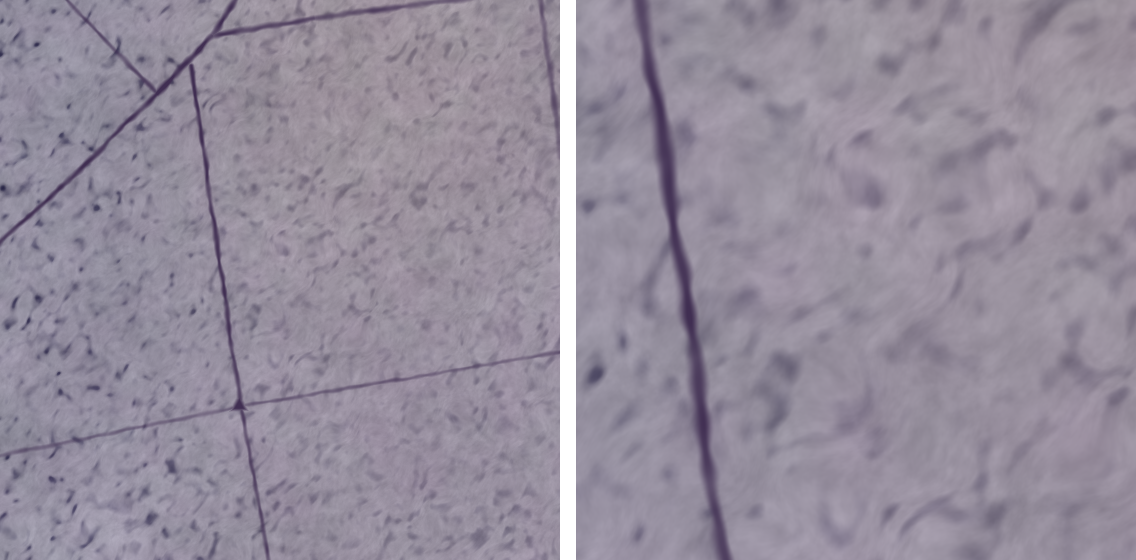
Left: the whole. Right: its middle third, enlarged.
A three.js fragment shader for this texture:

```glsl
// Weathered lilac-grey stone paving with mottled grain, soft pits and thin ragged purple joints.
varying vec2 vUv;

float hash(vec2 p) {
  vec3 q = fract(p.xyx * 0.1031);
  q += dot(q, q.yzx + 33.33);
  return fract((q.x + q.y) * q.z);
}

float noise(vec2 p) {
  vec2 cell = floor(p), f = fract(p);
  f = f * f * (3.0 - 2.0 * f);
  return mix(mix(hash(cell), hash(cell + vec2(1.0, 0.0)), f.x),
             mix(hash(cell + vec2(0.0, 1.0)), hash(cell + 1.0), f.x), f.y);
}

// Centred layered noise, roughly -0.5 to 0.5
float fbm(vec2 p) {
  float sum = 0.0, gain = 0.5;
  for (int i = 0; i < 4; i++) {
    sum += gain * (noise(p) - 0.5);
    p = mat2(1.6, 1.2, -1.2, 1.6) * p + 17.3;
    gain *= 0.6;
  }
  return sum;
}

// Soft-edged crack from a to b; faint cracks break up more
float joint(vec2 p, vec2 a, vec2 b, float width, float depth) {
  vec2 ab = b - a;
  float t = clamp(dot(p - a, ab) / dot(ab, ab), 0.0, 1.0);
  float d = length(p - a - ab * t);
  float w = width * (0.65 + 0.7 * noise(p * 75.0));
  float core = 1.0 - smoothstep(0.1 * w, 1.6 * w, d);
  float wear = mix(0.45, 0.85, depth) + 0.5 * (noise(p * 48.0 + 9.0) - 0.35);
  float halo = 0.14 * exp(-d / (1.6 * width)) * noise(p * 60.0 + 33.0);
  return depth * (core * wear + halo);
}

float joints(vec2 p) {
  p += 0.003 * vec2(noise(p * 40.0) - 0.5, noise(p * 40.0 + 40.0) - 0.5);
  vec2 fork = vec2(0.378, 0.935), bend = vec2(0.28, 0.833);
  vec2 corner = vec2(0.43, 0.274);
  // Curved diagonal and its branches
  float j = joint(p, vec2(0.427, 1.01), fork, 0.0052, 0.9);
  j = max(j, joint(p, fork, bend, 0.0053, 1.0));
  j = max(j, joint(p, bend, vec2(0.13, 0.684), 0.0046, 0.92));
  j = max(j, joint(p, vec2(0.13, 0.684), vec2(-0.01, 0.56), 0.0046, 0.9));
  j = max(j, joint(p, vec2(0.11, 1.01), bend, 0.0038, 0.75));
  j = max(j, joint(p, fork, vec2(0.56, 0.967), 0.005, 0.85));
  j = max(j, joint(p, vec2(0.56, 0.967), vec2(0.87, 1.008), 0.005, 0.72));
  // Upright joint, cross joint and right-hand edge
  j = max(j, joint(p, vec2(0.341, 0.883), corner, 0.0042, 0.92));
  j = max(j, joint(p, corner, vec2(0.482, -0.01), 0.0037, 0.75));
  j = max(j, joint(p, vec2(-0.01, 0.184), corner, 0.0036, 0.56));
  j = max(j, joint(p, corner, vec2(1.01, 0.373), 0.0034, 0.58));
  j = max(j, joint(p, vec2(0.964, 1.01), vec2(1.002, 0.72), 0.0055, 0.62));
  // Chipped corner where the joints meet
  vec2 c = p - corner + vec2(0.003, 0.0);
  float chip = max(abs(c.x) * 0.9 + c.y * 0.5, -c.y * 1.3);
  return max(j, 1.0 - smoothstep(0.004, 0.014, chip));
}

void main() {
  vec2 p = vUv;
  float leftSide = 1.0 - smoothstep(0.1, 0.65, p.x);

  // Rising grain, warped so that its direction wanders
  vec2 along = vec2(0.6, 0.8);
  vec2 warped = p + 0.02 * vec2(noise(p * 26.0), noise(p * 26.0 + 70.0));
  vec2 q = vec2(dot(warped, along) * 0.6, dot(warped, vec2(-along.y, along.x)));
  float streaks = fbm(q * 105.0 + 50.0);
  float mottle = fbm(p * 55.0 + 120.0);
  float blotches = fbm(p * 17.0 + 260.0);
  float clouds = fbm(p * 5.0 + 31.0);
  float fine = noise(q * 250.0 + 300.0) - 0.5;
  float tone = 0.085 * streaks + 0.07 * mottle + 0.05 * blotches + 0.075 * clouds + 0.022 * fine;

  // Crowded shallow dents, with a few deeper pits on the left
  float patches = smoothstep(0.3, 0.75, noise(p * 11.0 + 5.0));
  float dentNoise = 0.6 * noise(q * 100.0 + 210.0) + 0.4 * noise(p * 75.0 + 400.0);
  float dents = smoothstep(0.48, 0.92, dentNoise) * (0.55 + 0.5 * patches + 0.25 * leftSide);
  float pits = smoothstep(0.73, 0.95, dentNoise) * leftSide;

  // Cool tint at the left, warm tint at the upper right
  vec3 stone = vec3(0.598, 0.564, 0.627) + tone;
  float warmth = smoothstep(0.65, 0.0, length(p - vec2(0.7, 0.86)));
  stone += warmth * vec3(0.018, 0.013, -0.014);
  stone += leftSide * vec3(-0.014, 0.003, 0.006);
  stone += (noise(p * 22.0 + 80.0) - 0.5) * vec3(0.014, -0.006, 0.01);
  stone += 0.035 * smoothstep(0.22, 0.0, length(p - vec2(0.16, 0.02)));
  stone -= dents * vec3(0.14, 0.14, 0.12) + pits * vec3(0.2, 0.2, 0.16);

  vec3 jointColor = vec3(0.25, 0.18, 0.32);
  gl_FragColor = vec4(mix(stone, jointColor, clamp(joints(p), 0.0, 1.0)), 1.0);
}
```
